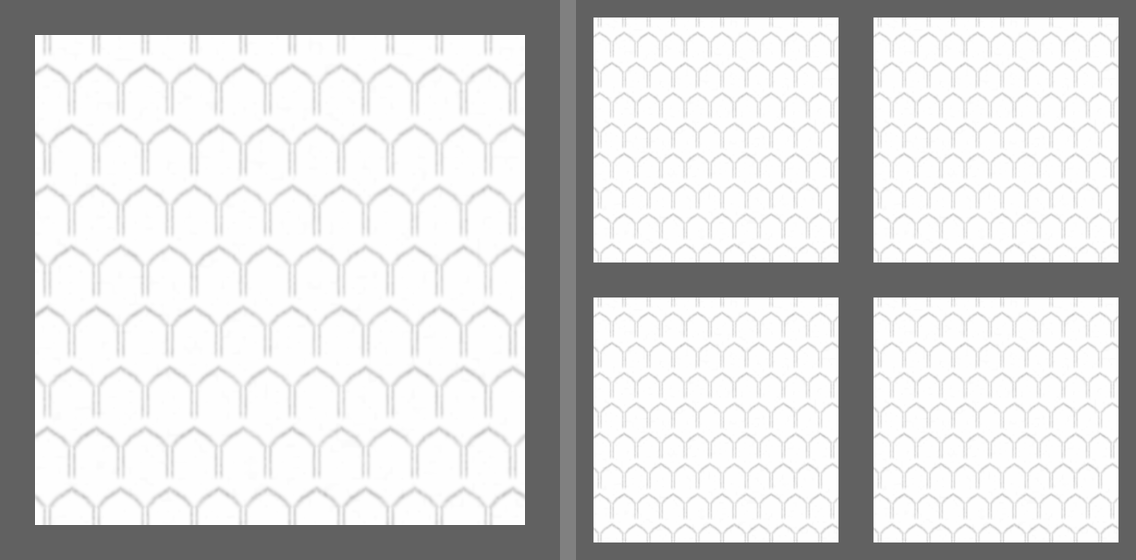
Left: one tile. Right: repeated 2 by 2.
Give the GLSL for this pattern, as a WebGL 1 fragment shader.

```glsl
precision highp float;
// Staggered rows of pale pointed arches on a white panel inside a grey frame.
// Each arch is a mirrored three-segment line with a soft profile; its legs
// fade downwards, and wrapped noise makes the pale ink slightly uneven.

uniform vec2 u_resolution;

float hash(vec2 p) {
  vec3 q = fract(vec3(p.xyx) * 0.1031);
  q += dot(q, q.yzx + 33.33);
  return fract((q.x + q.y) * q.z);
}

// Value noise that wraps after the given number of lattice cells.
float wrapNoise(vec2 p, float period) {
  vec2 i = floor(p);
  vec2 f = fract(p);
  f = f * f * (3.0 - 2.0 * f);
  vec2 a = mod(i, period);
  vec2 b = mod(i + 1.0, period);
  return mix(mix(hash(a), hash(vec2(b.x, a.y)), f.x),
             mix(hash(vec2(a.x, b.y)), hash(b), f.x), f.y);
}

float segmentDistance(vec2 p, vec2 a, vec2 b) {
  vec2 ab = b - a;
  return length(p - a - ab * clamp(dot(p - a, ab) / dot(ab, ab), 0.0, 1.0));
}

float softLine(float d, float width) {
  return exp(-d * d / (width * width));
}

// Ink of one arch; q.x is the distance from its axis, q.y the depth below its tip.
float archInk(vec2 q) {
  vec2 bend = vec2(0.295, 0.195);
  vec2 shoulder = vec2(0.446, 0.37);
  float roof = min(segmentDistance(q, vec2(0.0), bend),
                   segmentDistance(q, bend, shoulder));
  float leg = segmentDistance(q, shoulder, vec2(0.446, 1.06));
  float legFade = 1.0 - smoothstep(0.92, 1.08, q.y);
  float roofTone = mix(0.17, 0.12, smoothstep(0.1, 0.4, q.y));
  return max(roofTone * softLine(roof, 0.052),
             0.125 * softLine(leg, 0.038) * legFade);
}

void main() {
  vec2 uv = gl_FragCoord.xy / u_resolution;

  // Panel coordinates: ten arches across, depth measured from the top.
  vec2 p = (uv - 0.0625) / 0.875 * 10.0;
  float depth = 10.0 - p.y - 0.625;

  // Every second row is shifted by half an arch.
  float row = floor((depth + 0.12) / 1.234);
  float x = p.x + 0.25 - 0.5 * mod(row, 2.0);
  vec2 q = vec2(fract(x) - 0.5, depth - row * 1.234);
  vec2 id = vec2(mod(floor(x), 10.0), row + 3.0);

  // Uneven ink: a tone for each side of each arch, and fine blotches.
  float side = step(0.0, q.x);
  float blotch = wrapNoise(p * 14.0, 140.0);
  float tone = 0.92 + 0.16 * hash(id + vec2(17.0 * side, 5.0));
  float wear = mix(1.0, tone, smoothstep(0.0, 0.08, abs(q.x)));
  float ink = archInk(vec2(abs(q.x), q.y)) * wear * (0.8 + 0.4 * blotch);

  // Faint specks on the white ground.
  float speck = smoothstep(0.72, 1.0, wrapNoise(p * 9.0 + 4.5, 90.0));
  float paper = 0.996 - 0.012 * speck - ink;

  // Grey frame with a smoothed edge.
  vec2 edge = abs(uv - 0.5) - 0.4375;
  float pixel = 1.0 / min(u_resolution.x, u_resolution.y);
  float frame = smoothstep(-0.5 * pixel, 0.5 * pixel, max(edge.x, edge.y));
  gl_FragColor = vec4(vec3(mix(paper, 0.38, frame)), 1.0);
}
```
